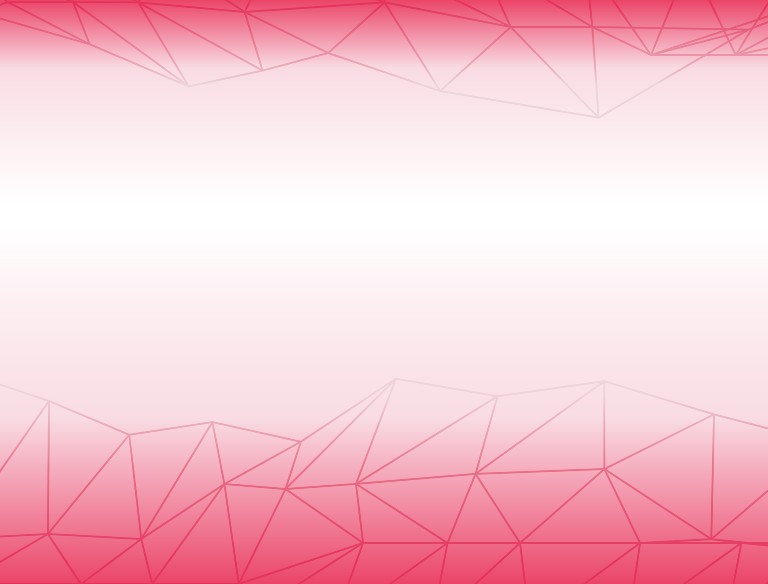
Give the GLSL for this background, as a Shadertoy shader.

```glsl
// Pink bands fading to white in the middle, with a thin triangle mesh along both edges.
// Mesh rows are regular lattices bent by layered sines; every lattice cell draws three
// segments, and their colour fades with the distance from the nearest canvas edge.

const vec2 CANVAS = vec2(768.0, 584.0);   // virtual canvas units
const float LINE_WIDTH = 1.9;
const float PI = 3.14159265;

const vec3 ROSE  = vec3(0.92, 0.27, 0.41);
const vec3 BLUSH = vec3(0.975, 0.86, 0.89);
const vec3 MIST  = vec3(0.99, 0.94, 0.95);
const vec3 WHITE = vec3(1.0);
const vec3 LINE_DEEP  = vec3(0.90, 0.20, 0.36);
const vec3 LINE_MID   = vec3(0.91, 0.44, 0.54);
const vec3 LINE_FAINT = vec3(0.93, 0.83, 0.86);

float ramp(float a, float b, float x) {
    return clamp((x - a) / (b - a), 0.0, 1.0);
}

float bump(float x, float centre, float spread) {
    float d = x - centre;
    return exp(-d * d / spread);
}

float segmentDistance(vec2 p, vec2 a, vec2 b) {
    vec2 pa = p - a, ba = b - a;
    return length(pa - ba * clamp(dot(pa, ba) / dot(ba, ba), 0.0, 1.0));
}

// Lower mesh: x and height above the edge; row 0 is the outline
vec2 lowerNode(int row, float i) {
    float x = 45.0 + 95.0 * i;
    if (row == 0) {
        float arch = sin(PI * i / 7.0);
        float wave = -28.0 * sin(2.0 * PI * (i - 0.3) / 6.5);
        return vec2(x + 4.0 - 34.0 * arch, 175.0 + wave + 19.0 * cos(PI * i) * arch);
    }
    if (row == 1) {
        float plateau = smoothstep(1.0, 2.0, i) - smoothstep(6.0, 7.0, i);
        return vec2(x + 3.0 - 72.0 * bump(i, 4.0, 2.4),
                    40.0 + 65.0 * plateau + 10.0 * cos(1.05 * i));
    }
    if (row == 2)
        return vec2(x + 18.0 + 18.0 * cos(1.9 * i), 41.0 * smoothstep(2.0, 3.0, i));
    return vec2(40.0 + 98.0 * i, -40.0);
}

// Upper mesh: x and depth below the edge; row 0 is the outline
vec2 upperNode(int row, float i) {
    if (row == 0) {
        float wave = 32.0 * sin(0.5 * PI * i) + 24.0 * sin(0.7 * i - 1.25);
        return vec2(92.0 + 112.0 * i - 108.0 * bump(i, 3.5, 3.2),
                    67.0 + wave - 42.0 * smoothstep(5.0, 6.0, i));
    }
    if (row == 1)
        return vec2(73.0 + 100.0 * i - 38.0 * sin(1.15 * i),
                    2.0 + 25.0 * smoothstep(3.0, 4.0, i) + 28.0 * smoothstep(5.0, 6.0, i)
                    + 10.0 * bump(i, 2.0, 0.3));
    return vec2(60.0 + 105.0 * i, -40.0);
}

vec2 meshNode(bool upper, int row, float i) {
    return upper ? upperNode(row, i) : lowerNode(row, i);
}

// Distance to the nearest mesh line; p.y is measured from the mesh's own edge
float meshDistance(vec2 p, bool upper, int rows) {
    float d = 1e5;
    for (int row = 0; row < rows; row++) {
        for (int column = -1; column < 9; column++) {
            float i = float(column);
            vec2 node = meshNode(upper, row, i);
            vec2 right = meshNode(upper, row, i + 1.0);
            vec2 outer = meshNode(upper, row + 1, i);
            d = min(d, segmentDistance(p, node, right));
            d = min(d, segmentDistance(p, node, outer));
            d = min(d, segmentDistance(p, right, outer));
        }
    }
    return d;
}

// Rose at the edge, then blush, mist and white at the given distances
vec3 bandColour(float y, float blushAt, float mistAt, float whiteAt) {
    vec3 c = mix(ROSE, BLUSH, ramp(0.0, blushAt, y));
    c = mix(c, MIST, ramp(blushAt, mistAt, y));
    return mix(c, WHITE, ramp(mistAt, whiteAt, y));
}

vec3 lineColour(float y, float middle, float far) {
    vec3 c = mix(LINE_DEEP, LINE_MID, ramp(0.2 * middle, middle, y));
    return mix(c, LINE_FAINT, ramp(middle, far, y));
}

void mainImage(out vec4 fragColor, in vec2 fragCoord) {
    vec2 p = fragCoord / iResolution.xy * CANVAS;
    vec2 fromTop = vec2(p.x, CANVAS.y - p.y);
    float pixel = CANVAS.y / iResolution.y;

    // Background bands
    bool upper = fromTop.y < 215.0;
    vec3 colour = upper ? bandColour(fromTop.y, 68.0, 145.0, 205.0)
                        : bandColour(p.y, 165.0, 285.0, 355.0);

    // Mesh lines
    float d = upper ? meshDistance(fromTop, true, 2) : meshDistance(p, false, 3);
    vec3 ink = upper ? lineColour(fromTop.y, 38.0, 85.0) : lineColour(p.y, 115.0, 190.0);
    float halfWidth = 0.5 * LINE_WIDTH;
    float coverage = 1.0 - smoothstep(halfWidth - 0.5 * pixel, halfWidth + 0.5 * pixel, d);
    fragColor = vec4(mix(colour, ink, coverage), 1.0);
}
```
